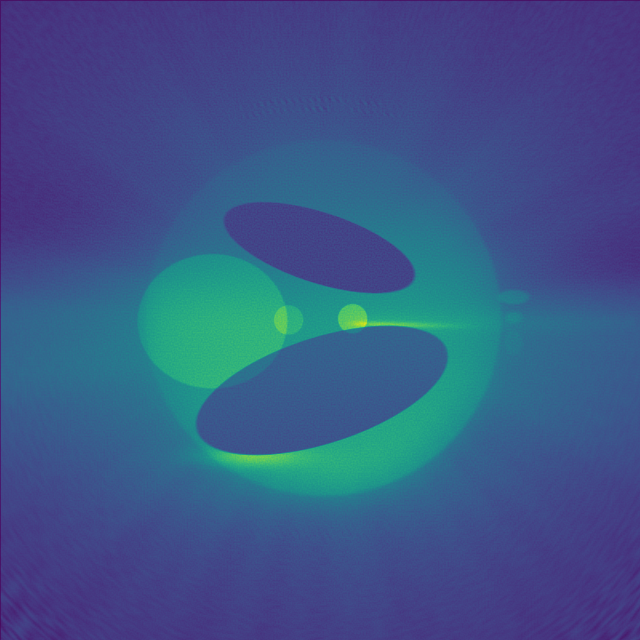
Write a WebGL 1 fragment shader that draws this background.

```glsl
precision highp float;
// A noisy tomographic slice: overlapping ellipses and soft rays build one
// scalar density field, grained with gradient noise in plain and polar space,
// which a smooth purple-teal-yellow ramp turns into colour.
uniform vec2 u_resolution;

vec2 gradientAt(vec2 cell) {
  float a = 6.2832 * fract(sin(dot(cell, vec2(127.1, 311.7))) * 43758.5);
  return vec2(cos(a), sin(a));
}

float gradientNoise(vec2 p) {
  vec2 i = floor(p), f = p - i;
  vec2 w = f * f * (3.0 - 2.0 * f);
  vec2 e = vec2(1.0, 0.0);
  float low = mix(dot(gradientAt(i), f), dot(gradientAt(i + e), f - e), w.x);
  float high = mix(dot(gradientAt(i + e.yx), f - e.yx),
                   dot(gradientAt(i + 1.0), f - 1.0), w.x);
  return mix(low, high, w.y);
}

// Coverage of a rotated ellipse, 1 inside and 0 outside
float ellipse(vec2 p, vec2 centre, vec2 radii, float angle, float soft) {
  float c = cos(angle), s = sin(angle);
  p -= centre;
  p = vec2(c * p.x + s * p.y, c * p.y - s * p.x);
  float d = (length(p / radii) - 1.0) * min(radii.x, radii.y);
  return 1.0 - smoothstep(-soft, soft, d);
}

float glow(vec2 p, vec2 centre, vec2 size) {
  vec2 q = (p - centre) / size;
  return exp(-dot(q, q));
}

vec3 densityRamp(float t) {
  vec3 c = vec3(-5.435, 4.646, 26.312);
  c = c * t + vec3(4.776, -13.745, -65.353);
  c = c * t + vec3(6.228, 14.180, 56.691);
  c = c * t + vec3(-4.634, -5.799, -19.332);
  c = c * t + vec3(-0.331, 0.215, 0.095);
  c = c * t + vec3(0.105, 1.405, 1.385);
  return c * t + vec3(0.278, 0.005, 0.334);
}

void main() {
  vec2 uv = gl_FragCoord.xy / u_resolution;
  vec2 p = uv - 0.5;
  float r = length(p);
  float angle = atan(p.x, -p.y);
  float soft = 0.0014;

  // Surrounding haze, horizontal band and dark wedges
  float dy = p.y + 0.03;
  float band = exp(-pow(dy / (dy > 0.0 ? 0.1 : 0.21), 2.0));
  float v = 0.128 + 0.215 * exp(-r * r / 0.175);
  v += band * mix(0.15, 0.11, smoothstep(-0.2, 0.3, p.x));
  v -= 0.05 * glow(p, vec2(-0.4, 0.16), vec2(0.2, 0.09));
  v -= 0.05 * glow(p, vec2(0.47, 0.09), vec2(0.2, 0.07));
  v += 0.03 * glow(p, vec2(0.35, -0.004), vec2(0.2, 0.016));
  v += 0.025 * gradientNoise(vec2(angle * 9.0, r * 1.5))
     * smoothstep(0.15, 0.35, r);

  // Large disc: a faint crisp rim over a soft body, brighter to the bottom
  float rim = ellipse(p, vec2(0.005, 0.003), vec2(0.278), 0.0, 0.005);
  float body = ellipse(p, vec2(0.005, 0.003), vec2(0.268), 0.0, 0.05);
  float lowerPart = 1.0 - smoothstep(-0.24, -0.02, p.y);
  float rightPart = smoothstep(-0.1, 0.2, p.x)
                  * (1.0 - smoothstep(0.1, 0.22, p.y));
  v += rim * (0.025 + 0.04 * lowerPart + 0.03 * rightPart);
  v += body * (0.02 + 0.1 * lowerPart + 0.045 * rightPart);
  v += 0.08 * glow(p, vec2(-0.01, -0.255), vec2(0.2, 0.055));
  v += 0.24 * glow(p, vec2(-0.11, -0.213), vec2(0.08, 0.017));

  // Thin bright streak above the lower hollow
  float streak = smoothstep(0.03, 0.09, p.x) * (1.0 - smoothstep(0.09, 0.27, p.x));
  v += 0.19 * streak * exp(-pow((p.y + 0.005 + 0.02 * p.x) / 0.0045, 2.0));
  v += 0.05 * streak * exp(-pow((p.y + 0.006) / 0.016, 2.0));

  // Two tilted hollows
  float upper = ellipse(p, vec2(-0.001, 0.113), vec2(0.156, 0.055), -0.314, soft);
  float lower = ellipse(p, vec2(0.003, -0.11), vec2(0.205, 0.0825), 0.314, soft);
  v = mix(v, 0.2, upper);
  v = mix(v, 0.285 + 0.35 * (p.y + 0.11), lower);

  // Added discs: large at left, two small near the axis, faint ones at right
  v += 0.125 * (1.0 - 0.4 * lower) * (1.0 - upper)
     * mix(smoothstep(-0.3, -0.24, p.x), 1.0, 0.6)
     * ellipse(p, vec2(-0.168, -0.002), vec2(0.117, 0.105), 0.0, 0.002);
  v += 0.02 * glow(p, vec2(-0.2, 0.03), vec2(0.1, 0.07));
  v += 0.11 * ellipse(p, vec2(-0.049, 0.0), vec2(0.023), 0.0, soft);
  v += 0.2 * (1.0 - 0.45 * lower)
     * ellipse(p, vec2(0.051, 0.002), vec2(0.023), 0.0, soft);
  v += 0.09 * ellipse(p, vec2(0.303, 0.036), vec2(0.024, 0.011), 0.0, 0.003);
  v += 0.06 * ellipse(p, vec2(0.303, 0.004), vec2(0.013, 0.009), 0.0, 0.004);
  v += 0.03 * ellipse(p, vec2(0.303, -0.036), vec2(0.014, 0.019), 0.0, 0.004);

  // Dotted arcs at the top and a fainter one at the bottom
  for (int i = 0; i < 3; i++) {
    float k = float(i);
    float bottom = step(1.5, k);
    float row = mix(0.344 - 0.014 * k - 0.8 * p.x * p.x,
                    -0.335 + 0.6 * p.x * p.x, bottom);
    float arc = exp(-pow((p.y - row) / mix(0.004, 0.012, bottom), 2.0))
              * (1.0 - smoothstep(0.08, 0.17, abs(p.x)));
    float dots = sin(p.x * 540.0 + k * 2.0 + p.y * 300.0);
    v += arc * dots * mix(0.05, 0.012, bottom)
       * (0.6 + gradientNoise(p * 50.0 + k));
  }

  // Fine grain, radial streaks above and tangential ripples below
  float outer = smoothstep(0.2, 0.65, r);
  v += mix(0.06, 0.022, outer) * gradientNoise(uv * 400.0 + 0.37);
  float radial = gradientNoise(vec2(angle * 110.0, r * 75.0));
  float ripple = gradientNoise(vec2(angle * 24.0, r * 170.0) + 31.0);
  v += mix(ripple, radial, smoothstep(-0.15, 0.15, p.y)) * (0.01 + 0.022 * outer);
  v += 0.09 * ripple * smoothstep(0.56, 0.72, r) * step(p.y, 0.0);

  // Dark hairline on the left and top borders
  float border = smoothstep(0.0005, 0.0018, min(uv.x, 1.0 - uv.y));
  v *= mix(0.25, 1.0, border);

  gl_FragColor = vec4(densityRamp(clamp(v, 0.0, 1.0)), 1.0);
}
```
